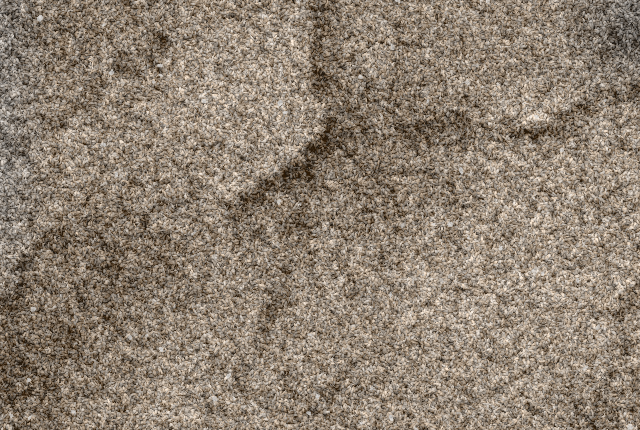
This texture is drawn by a Shadertoy shader. Its source:

```glsl
// A heap of pale wood meal: thousands of small elongated flakes in soft slopes.
// Flakes are soft cellular noise with rotated elliptical cells; the slopes are
// one-sided crease shadows and broad glows, bent by layered sines.

vec4 hash4(vec2 cell) {
    vec4 h = fract(cell.xyxy * vec4(0.1031, 0.1030, 0.0973, 0.1099));
    h += dot(h, h.wzxy + 33.33);
    return fract((h.xxyz + h.yzzw) * h.zywx);
}

// Layered sines, each turned and finer than the last, roughly -1..1.
float waves(vec2 p) {
    float sum = 0.0, amp = 0.5;
    for (int i = 0; i < 5; i++) {
        sum += amp * sin(p.x + 1.7 * sin(p.y * 0.8)) * cos(p.y + 1.3 * sin(p.x * 0.7));
        p = mat2(1.36, 1.25, -1.25, 1.36) * p + 2.3;
        amp *= 0.62;
    }
    return sum;
}

// Overlapping flakes: x height, y tone, z tilt toward the light, w hue.
vec4 flakes(vec2 q, vec2 radii) {
    vec2 base = floor(q);
    vec3 look = vec3(0.0);
    float total = 0.0;
    for (int j = -1; j <= 1; j++)
    for (int i = -1; i <= 1; i++) {
        vec2 cell = base + vec2(i, j);
        vec4 rnd = hash4(cell + 57.0);
        vec4 kind = hash4(cell + 311.0);
        vec2 d = q - cell - 0.5 - 0.9 * (rnd.xy - 0.5);
        float turn = 6.2832 * rnd.z;
        vec2 along = vec2(cos(turn), sin(turn));
        vec2 e = vec2(dot(d, along), dot(d, vec2(-along.y, along.x))) / radii;
        e /= vec2(0.75 + 0.4 * kind.z, 0.75 + 0.6 * kind.w);
        float weight = exp(9.0 * (0.6 * rnd.w - dot(e, e)));
        look += weight * vec3(kind.x, dot(d, vec2(-0.4, 0.9)), kind.y);
        total += weight;
    }
    return vec4(log(total + 1e-9) / 9.0, look / (total + 1e-9));
}

// Shadow on the right of the path from a to b, a faint lit lip on its left.
float crease(vec2 p, vec2 a, vec2 b, float width) {
    vec2 ab = b - a, ap = p - a;
    float d = length(ap - ab * clamp(dot(ap, ab) / dot(ab, ab), 0.0, 1.0));
    float side = dot(ap, vec2(-ab.y, ab.x)) / length(ab);
    return exp(-d * d / (width * width)) * mix(-1.0, 0.3, smoothstep(-0.018, 0.018, side));
}

float glow(vec2 p, vec2 centre, float radius) {
    vec2 d = (p - centre) / radius;
    return exp(-dot(d, d));
}

float slopes(vec2 p) {
    // Broad light and shade
    float s = 0.07 * glow(p, vec2(1.22, 0.36), 0.34) + 0.07 * glow(p, vec2(0.55, 0.80), 0.17);
    s += 0.05 * glow(p, vec2(0.42, 0.15), 0.20) + 0.04 * glow(p, vec2(0.22, 0.66), 0.14);
    s -= 0.12 * glow(p, vec2(0.27, 0.37), 0.17) + 0.10 * glow(p, vec2(0.88, 0.63), 0.19);
    s -= 0.14 * glow(p, vec2(0.05, 0.13), 0.18) + 0.16 * glow(p, vec2(1.47, 0.93), 0.10);
    s -= 0.10 * glow(p, vec2(1.42, 0.04), 0.10) + 0.07 * glow(p, vec2(0.10, 0.96), 0.20);
    // Creases and overhangs
    s += 0.17 * crease(p, vec2(0.75, 0.70), vec2(0.72, 0.98), 0.045);
    s += 0.22 * crease(p, vec2(0.58, 0.55), vec2(0.74, 0.68), 0.065);
    s += 0.16 * crease(p, vec2(0.39, 0.90), vec2(0.05, 0.62), 0.030);
    s += 0.15 * crease(p, vec2(0.99, 0.74), vec2(1.26, 0.71), 0.05);
    s += 0.19 * crease(p, vec2(1.26, 0.71), vec2(1.50, 0.83), 0.038);
    s += 0.16 * crease(p, vec2(0.71, 0.06), vec2(0.87, 0.21), 0.028);
    s += 0.11 * crease(p, vec2(0.56, 0.10), vec2(0.68, 0.50), 0.035);
    s += 0.16 * crease(p, vec2(-0.02, 0.30), vec2(0.13, 0.48), 0.04);
    s += 0.17 * crease(p, vec2(1.43, 0.22), vec2(1.48, 0.34), 0.03);
    return s;
}

void mainImage(out vec4 fragColor, in vec2 fragCoord) {
    vec2 p = fragCoord / iResolution.y;
    vec2 bend = vec2(waves(p * 17.0), waves(p.yx * 19.0 + 4.0));
    float shade = slopes(p + 0.035 * bend) * (1.05 + 0.5 * waves(p * 24.0 + 3.0));

    // Two turned sheets of fine flakes, the higher one showing
    vec4 fine = flakes(p * 142.0 + 0.4 * bend, vec2(0.76, 0.34));
    vec4 under = flakes(mat2(0.8, 0.6, -0.6, 0.8) * p * 128.0 + 41.0, vec2(0.76, 0.32));
    fine = mix(under, fine, smoothstep(-0.07, 0.07, fine.x - under.x));

    // Larger chips and loose clumps
    vec4 chip = flakes(mat2(0.9, -0.44, 0.44, 0.9) * p * 74.0 + 99.0, vec2(0.75, 0.48));
    vec4 clump = flakes(mat2(0.6, 0.8, -0.8, 0.6) * p * 36.0 + 0.7 * bend + 67.0, vec2(0.8, 0.65));

    float light = 0.575 + shade + 0.045 * waves(p * 30.0 + 9.0);
    light += 0.27 * (fine.y - 0.5) + 0.18 * fine.z;
    light += 0.25 * (smoothstep(-0.9, 0.5, fine.x) - 0.70);
    light += 0.09 * (chip.y - 0.5) + 0.08 * (smoothstep(-0.8, 0.5, chip.x) - 0.60);
    light += 0.11 * clump.z + 0.12 * (smoothstep(-0.7, 0.5, clump.x) - 0.65);

    // Rare white chips
    float white = smoothstep(0.980, 0.995, chip.y) * smoothstep(-0.2, 0.1, chip.x);
    light = clamp(mix(light, 0.86, 0.65 * white), 0.10, 0.93);

    // Warm straw, greyer in some flakes and cool near the left and top right
    float cool = 0.5 * smoothstep(0.14, 0.0, p.x) * smoothstep(0.2, 0.6, p.y);
    cool = max(cool, 0.6 * glow(p, vec2(1.48, 0.95), 0.13));
    float warmth = (0.6 + 0.9 * fine.w) * (1.0 - cool) * (1.0 - 0.7 * white);
    vec3 colour = vec3(light) + warmth * vec3(0.055, 0.002, -0.056);
    fragColor = vec4(clamp(colour, 0.0, 1.0), 1.0);
}
```
